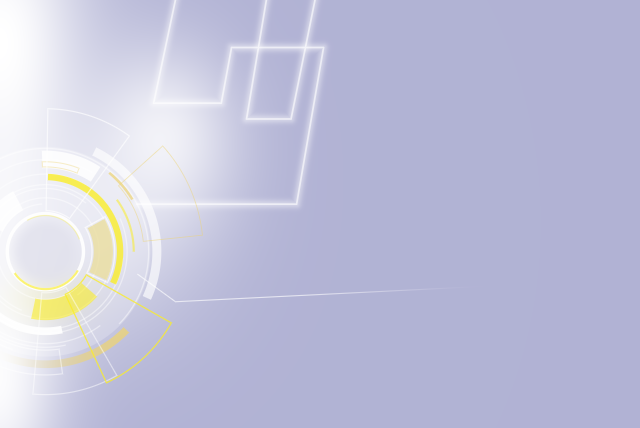
A Shadertoy shader for this background:

```glsl
// Lavender backdrop with a white glow, glowing slanted frames and a yellow-white dial.

const vec3 LAVENDER = vec3(0.695, 0.70, 0.832);
const vec3 WHITE = vec3(1.0);
const vec3 YELLOW = vec3(0.98, 0.93, 0.16);
const vec3 STRAW = vec3(0.92, 0.87, 0.62);
const vec3 AMBER = vec3(0.93, 0.83, 0.45);

float pixel;  // size of one pixel, with the canvas 100 units high

float hash(float n) {
    n = fract(n * 0.1031);
    n *= n + 33.33;
    return fract(n * (n + n));
}

float cover(float d) {
    return clamp(0.5 - d / pixel, 0.0, 1.0);
}

float stroke(float d, float halfWidth) {
    return cover(abs(d) - halfWidth);
}

float segment(vec2 p, vec2 a, vec2 b) {
    vec2 ab = b - a;
    return length(p - a - ab * clamp(dot(p - a, ab) / dot(ab, ab), 0.0, 1.0));
}

float blob(vec2 p, vec2 center, vec2 size) {
    vec2 q = (p - center) / size;
    return exp(-dot(q, q));
}

// Distance to a ring sector; polar = (radius, degrees)
float sector(vec2 polar, float r0, float r1, float a0, float a1) {
    float turn = abs(mod(polar.y - 0.5 * (a0 + a1) + 180.0, 360.0) - 180.0);
    float side = radians(turn - 0.5 * (a1 - a0)) * polar.x;
    return max(abs(polar.x - 0.5 * (r0 + r1)) - 0.5 * (r1 - r0), side);
}

void blend(inout vec3 color, vec3 tint, float amount) {
    color = mix(color, tint, amount);
}

// Product of the light left out by each glow
vec3 background(vec2 p) {
    float dark = (1.0 - blob(p, vec2(0, 90), vec2(20, 38)))
        * (1.0 - 0.95 * blob(p, vec2(-1, 12), vec2(15, 32)))
        * (1.0 - 0.6 * blob(p, vec2(0, 52), vec2(11, 40)))
        * (1.0 - 0.78 * blob(p, vec2(38, 68), vec2(17, 21)))
        * (1.0 - 0.55 * blob(p, vec2(20, 48), vec2(26, 27)));
    return mix(WHITE, LAVENDER, dark);
}

// Slanted open frames with a soft halo
void frames(inout vec3 color, vec2 p) {
    vec2 large[7] = vec2[7](vec2(41.2, 101), vec2(35.9, 75.9), vec2(51.7, 75.9),
        vec2(54.1, 88.9), vec2(75.6, 88.9), vec2(69.3, 52.3), vec2(32, 52.3));
    vec2 small[4] = vec2[4](vec2(62.4, 101), vec2(57.6, 72.2), vec2(68, 72.2), vec2(73.8, 101));
    float dLarge = 1e3, dSmall = 1e3;
    for (int i = 0; i < 6; i++) dLarge = min(dLarge, segment(p, large[i], large[i + 1]));
    for (int i = 0; i < 3; i++) dSmall = min(dSmall, segment(p, small[i], small[i + 1]));
    blend(color, WHITE, 0.4 * exp(-dLarge * dLarge / 1.1));
    blend(color, WHITE, 0.4 * exp(-dSmall * dSmall / 1.1));
    blend(color, WHITE, 0.6 * stroke(min(dLarge, dSmall), 0.2));
}

// Bent pointer that fades out to the right
void pointer(inout vec3 color, vec2 p) {
    float d = min(segment(p, vec2(32.2, 35.9), vec2(41, 29.5)),
                  segment(p, vec2(41, 29.5), vec2(115, 33.2)));
    blend(color, WHITE, 0.65 * stroke(d, 0.13) * smoothstep(115.0, 65.0, p.x));
}

void dial(inout vec3 color, vec2 p) {
    vec2 q = p - vec2(10.6, 41.2);
    vec2 polar = vec2(length(q), degrees(atan(q.y, q.x)));

    // Veil, warm tint and grey core
    blend(color, WHITE, 0.22 * cover(polar.x - 24.5));
    blend(color, YELLOW, 0.12 * blob(q, vec2(1, -11), vec2(9, 6)));
    blend(color, vec3(0.88, 0.88, 0.925), 0.8 * smoothstep(10.0, 5.0, polar.x));

    // Scattered hairline rings
    for (float i = 0.0; i < 9.0; i++) {
        float radius = 10.5 + 1.65 * i + hash(i + 3.0);
        float start = 360.0 * hash(i + 17.0);
        float d = sector(polar, radius, radius + 0.3, start, start + 150.0 + 150.0 * hash(i + 31.0));
        blend(color, WHITE, 0.45 * cover(d));
    }

    // Hub
    blend(color, WHITE, 0.9 * stroke(polar.x - 8.9, 0.4));
    blend(color, YELLOW, 0.3 * cover(sector(polar, 8.3, 8.6, 20.0, 120.0)));
    blend(color, YELLOW, 0.65 * cover(sector(polar, 8.5, 9.0, -145.0, -30.0)));

    // White bands
    blend(color, WHITE, 0.65 * cover(sector(polar, 25.0, 27.1, -24.5, 64.0)));
    blend(color, WHITE, 0.85 * cover(sector(polar, 19.5, 23.6, 57.0, 92.0)));
    blend(color, WHITE, 0.9 * cover(sector(polar, 17.7, 19.5, -135.0, -78.0)));
    blend(color, WHITE, 0.8 * cover(sector(polar, 11.0, 16.0, 118.0, 155.0)));

    // Yellow blocks and arcs
    float block = sector(polar, 11.3, 15.8, -25.0, 29.0);
    blend(color, STRAW, 0.8 * cover(block));
    blend(color, WHITE, 0.65 * stroke(block - 0.4, 0.15));
    blend(color, YELLOW, 0.6 * cover(sector(polar, 11.2, 16.0, -102.0, -41.0)));
    blend(color, YELLOW, 0.8 * cover(sector(polar, 16.7, 18.2, -25.0, 88.0)));
    blend(color, YELLOW, 0.55 * cover(sector(polar, 20.4, 20.9, 0.0, 36.0)));
    blend(color, AMBER, 0.7 * cover(sector(polar, 23.4, 24.0, 31.0, 51.0)));
    blend(color, AMBER, 0.4 * stroke(sector(polar, 19.8, 21.0, 68.0, 92.0), 0.12));
    blend(color, AMBER, 0.75 * cover(sector(polar, 25.4, 27.2, -115.0, -44.0)) * smoothstep(-2.0, 28.0, p.x));

    // Outlined wedges
    blend(color, WHITE, 0.65 * stroke(sector(polar, 9.6, 33.4, 54.0, 89.0), 0.14));
    blend(color, WHITE, 0.5 * stroke(sector(polar, 9.6, 33.4, -95.0, -60.0), 0.14));
    blend(color, WHITE, 0.5 * stroke(sector(polar, 23.0, 28.8, -125.0, -82.0), 0.14));
    blend(color, AMBER, 0.5 * stroke(sector(polar, 23.0, 36.9, 6.0, 42.0), 0.1));
    blend(color, YELLOW, 0.8 * stroke(sector(polar, 11.0, 33.8, -65.0, -29.5), 0.15));
}

void mainImage(out vec4 fragColor, in vec2 fragCoord) {
    pixel = 100.0 / iResolution.y;
    vec2 p = fragCoord * pixel;
    vec3 color = background(p);
    frames(color, p);
    dial(color, p);
    pointer(color, p);
    fragColor = vec4(color, 1.0);
}
```
